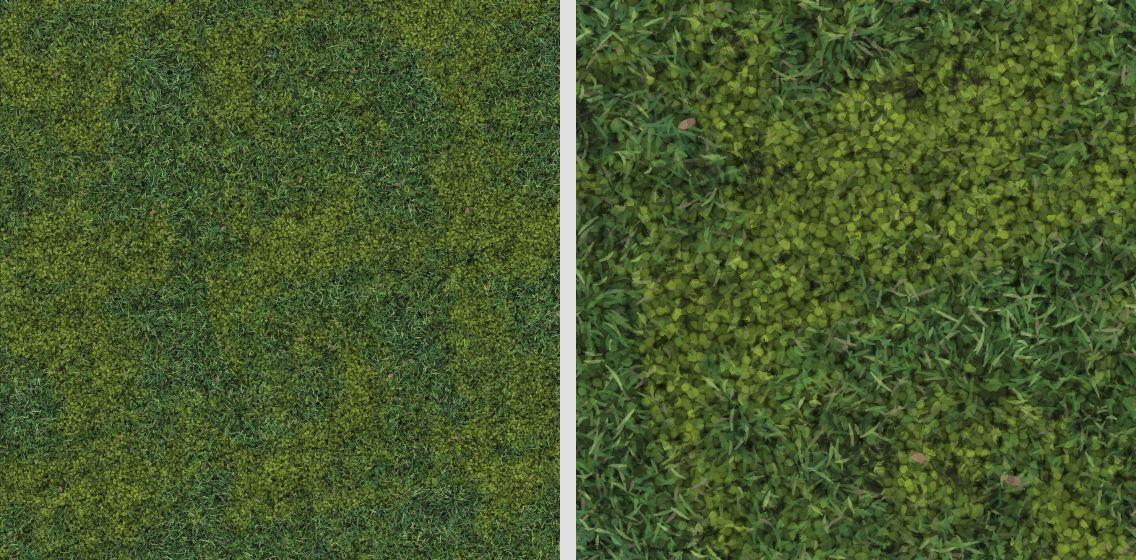
Left, the full canvas; right, a detail of the centre.
Reproduce this texture procedurally as a three.js fragment shader.

```glsl
varying vec2 vUv;

const vec3 GRASS = vec3(0.25, 0.38, 0.19);
const vec3 GRASS_PALE = vec3(0.44, 0.52, 0.32);
const vec3 GRASS_COOL = vec3(0.24, 0.37, 0.23);
const vec3 SHADOW = vec3(0.17, 0.22, 0.11);
const vec3 STRAW = vec3(0.39, 0.40, 0.29);
const vec3 MOSS = vec3(0.32, 0.40, 0.15);
const vec3 MOSS_LIGHT = vec3(0.46, 0.52, 0.17);
const vec3 SOIL = vec3(0.12, 0.13, 0.10);
const vec3 LEAF = vec3(0.56, 0.44, 0.37);

const float PATCH_SCALE = 12.0;
const float MOSS_CELLS = 215.0;
const float SPECK_CELLS = 140.0;
const float HOLLOW_CELLS = 26.0;
const float LEAF_CELLS = 13.0;
const float TUFT_CELLS = 13.0;
const float BLADE_CELLS = 80.0;
const int BLADE_LAYERS = 6;
const float BLADE_HALF_LENGTH = 0.0105;
const float BLADE_HALF_WIDTH = 0.00115;
const float EDGE = 0.0009;
const mat2 TURN = mat2(0.8, 0.6, -0.6, 0.8);

vec3 hash3(vec2 p) {
  vec3 q = fract(p.xyx * vec3(0.1031, 0.1030, 0.0973));
  q += dot(q, q.yxz + 33.33);
  return fract((q.xxy + q.yzz) * q.zyx);
}

// Gently warped, layered sines, roughly -1.5 to 1.5
float waves(vec2 p) {
  float sum = 0.0;
  float amp = 1.0;
  for (int i = 0; i < 6; i++) {
    p = TURN * p + 0.45 * sin(p.yx * 1.3 + 2.0);
    sum += amp * sin(p.x) * sin(p.y);
    p *= 1.85;
    amp *= 0.78;
  }
  return sum;
}

// Nearest cell point: offset in xy, random value in z, distance in w
vec4 cellular(vec2 p) {
  vec2 cell = floor(p);
  vec4 best = vec4(0.0, 0.0, 0.0, 9.0);
  for (int y = -1; y <= 1; y++) {
    for (int x = -1; x <= 1; x++) {
      vec2 id = cell + vec2(x, y);
      vec3 rnd = hash3(id);
      vec2 offset = p - id - rnd.xy;
      float dist = length(offset);
      if (dist < best.w) best = vec4(offset, rnd.z, dist);
    }
  }
  return best;
}

vec3 bladeColour(float pick, float moss, float cool) {
  vec3 green = mix(GRASS, GRASS_COOL, cool);
  vec3 lush = mix(green, MOSS, moss * 0.8);
  vec3 pale = mix(GRASS_PALE, MOSS_LIGHT, moss * 0.8);
  vec3 c = mix(SHADOW, lush, smoothstep(0.12, 0.3, pick));
  c = mix(c, pale, smoothstep(0.55, 0.85, pick));
  return mix(c, STRAW, step(0.88, pick));
}

// One layer of curved, tapered blades, some fanning out of tufts
vec3 addBlades(vec3 base, vec2 uv, float layer, float moss, float cool, float hollow) {
  vec2 shift = hash3(vec2(layer, 7.0)).xy;
  vec2 cell = floor(uv * BLADE_CELLS + shift);
  float height = layer / float(BLADE_LAYERS);
  for (int y = -1; y <= 1; y++) {
    for (int x = -1; x <= 1; x++) {
      vec2 id = cell + vec2(x, y);
      vec3 place = hash3(id + 97.0 * layer + 11.0);
      vec3 look = hash3(id + 53.0 * layer + 301.0);
      vec2 root = (id + place.xy - shift) / BLADE_CELLS;
      vec2 tuftId = floor(root * TUFT_CELLS);
      vec3 tuft = hash3(tuftId + 71.0);
      vec2 spoke = root - (tuftId + 0.3 + 0.4 * tuft.xy) / TUFT_CELLS;
      float angle = place.z * 6.2832;
      if (tuft.z > 0.65) angle = atan(spoke.y, spoke.x + 0.0001) + (place.z - 0.5) * 1.6;
      vec2 along = vec2(cos(angle), sin(angle));
      vec2 d = uv - root;
      float halfLength = BLADE_HALF_LENGTH * mix(0.3, 1.0, look.x) * (1.0 - 0.55 * moss);
      float t = dot(d, along) / halfLength;
      float bend = (look.y - 0.5) * 0.004 * t * t;
      float side = abs(dot(d, vec2(-along.y, along.x)) - bend);
      float width = BLADE_HALF_WIDTH * (1.0 - 0.6 * abs(t));
      float cover = 1.0 - smoothstep(width - EDGE * 0.5, width + EDGE * 0.5, side);
      cover *= 1.0 - smoothstep(0.85, 1.0, abs(t));
      cover *= (1.0 - 0.75 * hollow) * (1.0 - 0.4 * moss);
      vec3 tint = bladeColour(look.z, moss, cool) * mix(0.82, 1.16, height);
      base = mix(base, tint, cover * 0.92);
    }
  }
  return base;
}

void main() {
  float blotch = waves(vUv * 62.0 + 9.0);
  float moss = 0.9 * smoothstep(-1.1, 1.25, waves(vUv * PATCH_SCALE + 3.7) + 0.2 * blotch);
  float cool = smoothstep(-0.8, 1.0, waves(vUv * PATCH_SCALE * 1.4 + 21.0));

  // Bare hollows with ragged rims
  vec4 pit = cellular(vUv * HOLLOW_CELLS + 0.25 * vec2(blotch, waves(vUv * 75.0)));
  float hollow = smoothstep(0.82, 0.97, pit.z) * (1.0 - smoothstep(0.05, 0.4, pit.w));

  // Ground of fine grains with dark gaps
  vec4 grain = cellular(vUv * MOSS_CELLS);
  vec3 turf = mix(SHADOW, mix(GRASS, GRASS_COOL, cool), 0.9 * grain.z);
  vec3 cushion = mix(MOSS * 0.85, MOSS_LIGHT, grain.z);
  vec3 colour = mix(turf, cushion, moss);
  colour *= 1.0 - 0.55 * smoothstep(0.35, 0.85, grain.w);
  colour = mix(colour, SOIL, hollow * 0.85);

  for (int i = 1; i <= BLADE_LAYERS; i++) {
    colour = addBlades(colour, vUv, float(i), moss, cool, hollow);
  }

  // Small shadows and glints among the growth
  vec4 speck = cellular(vUv * SPECK_CELLS + 0.3 * blotch + 17.0);
  float shade = smoothstep(0.72, 0.95, speck.z) * (1.0 - smoothstep(0.2, 0.6, speck.w));
  colour *= (1.0 - 0.5 * shade) * mix(0.92, 1.14, grain.z);
  colour *= 1.03 + 0.09 * clamp(blotch, -1.5, 1.2);

  // A few fallen leaves
  vec4 leaf = cellular(vUv * LEAF_CELLS + 40.0);
  float spin = leaf.z * 90.0;
  vec2 q = mat2(cos(spin), sin(spin), -sin(spin), cos(spin)) * leaf.xy / LEAF_CELLS;
  float shape = length(q * vec2(1.0, 2.0)) - 0.0055;
  float fallen = step(0.85, leaf.z) * (1.0 - smoothstep(-EDGE, EDGE, shape));
  colour = mix(colour, LEAF * (0.85 + 0.3 * grain.z), fallen * 0.85);

  gl_FragColor = vec4(colour, 1.0);
}
```
